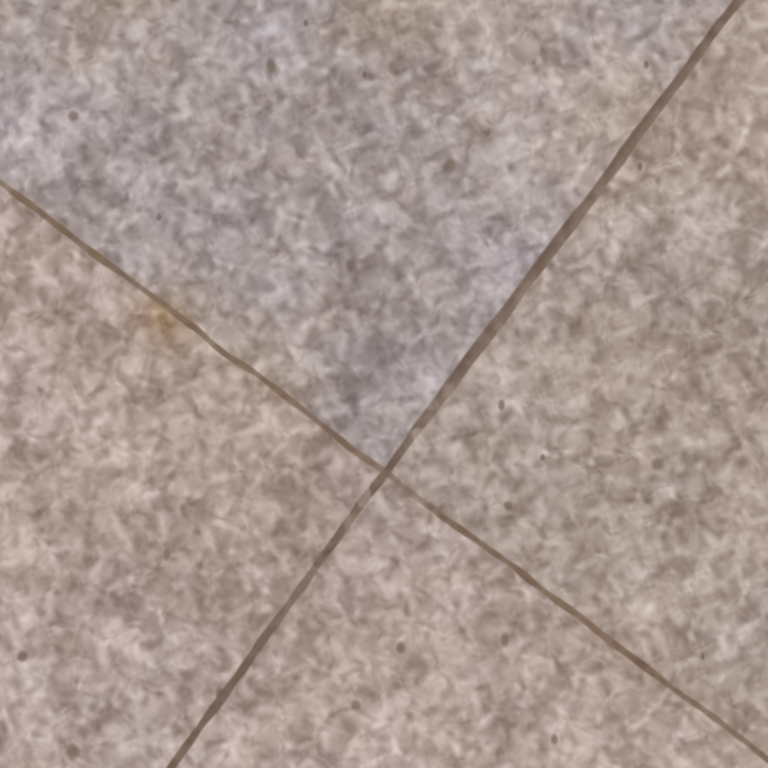
Reproduce this texture procedurally as a WebGL 1 fragment shader.

```glsl
precision highp float;
// Weathered stone paving: four slabs meeting at one tilted crossing of thin, worn joints.
// Layered value noise gives the mottled grain and stains; hashed cells scatter dark pits,
// and distances to two perpendicular lines carve the joints.
uniform vec2 u_resolution;

float hash(vec2 p) {
  return fract(sin(dot(p, vec2(127.1, 311.7))) * 43758.545);
}

// Value noise centred on zero
float noise(vec2 p) {
  vec2 i = floor(p), f = fract(p);
  f = f * f * (3.0 - 2.0 * f);
  float low = mix(hash(i), hash(i + vec2(1.0, 0.0)), f.x);
  float high = mix(hash(i + vec2(0.0, 1.0)), hash(i + 1.0), f.x);
  return mix(low, high, f.y) - 0.5;
}

mat2 turn(float a) {
  return mat2(cos(a), -sin(a), sin(a), cos(a));
}

// Mottled stone grain, each octave turned to hide the lattice
float grain(vec2 p) {
  p += 0.010 * vec2(noise(p * 45.0), noise(p * 45.0 + 31.0));
  return 0.07 * noise(turn(0.4) * p * 21.0)
       + 0.12 * noise(turn(1.1) * p * 47.0 + 7.0)
       + 0.18 * noise(turn(2.0) * p * 92.0 + 19.0)
       + 0.08 * noise(turn(2.7) * p * 170.0 + 43.0);
}

// Sparse small dark pits, at most one per cell
float pits(vec2 p) {
  vec2 cell = floor(p * 16.0);
  vec2 centre = 0.3 + 0.4 * vec2(hash(cell + 3.7), hash(cell + 8.1));
  vec2 d = fract(p * 16.0) - centre;
  d.x *= 1.0 + 0.8 * hash(cell + 5.3);
  float radius = 0.06 + 0.10 * hash(cell + 1.9);
  float present = step(0.91, hash(cell + 12.4));
  return present * (1.0 - smoothstep(radius * 0.4, radius * 1.4, length(d)));
}

// Soft-edged band around a line
float band(float d, float halfWidth) {
  return 1.0 - smoothstep(halfWidth - 0.0022, halfWidth + 0.0022, abs(d));
}

void main() {
  vec2 uv = gl_FragCoord.xy / u_resolution;

  // Slab frame: x runs along the falling joint, y along the rising joint
  vec2 p = uv - vec2(0.499, 0.383);
  vec2 q = vec2(dot(p, vec2(0.8, -0.6)), dot(p, vec2(0.6, 0.8)));
  float rising = q.x + 0.02 * min(q.y, 0.0) + 0.003 * noise(q.yy * vec2(22.0, 0.0));
  float falling = q.y - 0.003 + 0.004 * noise(vec2(q.x * 19.0, 4.0));

  // Slab tones: the upper slab is cooler and greyer than the rest
  float rightSide = smoothstep(-0.003, 0.003, rising);
  float upperSide = smoothstep(-0.003, 0.003, falling);
  vec3 lower = mix(vec3(0.678, 0.608, 0.574), vec3(0.676, 0.609, 0.576), rightSide);
  vec3 upper = mix(vec3(0.657, 0.605, 0.588), vec3(0.664, 0.602, 0.568), rightSide);
  vec3 color = mix(lower, upper, upperSide);

  // Broad stains in tone and hue
  float cloud = noise(uv * 4.5 + 2.0) + 0.6 * noise(turn(0.7) * uv * 10.0);
  float hue = noise(uv * 6.0 + 17.0) + 0.5 * noise(uv * 24.0 + 5.0);
  color += 0.045 * cloud;
  color += vec3(-0.012, 0.0, 0.026) * hue * (0.6 + upperSide * (1.0 - rightSide));

  // Grain and pits
  color += grain(uv) * vec3(0.98, 1.0, 1.02);
  color = mix(color, vec3(0.43, 0.36, 0.32), 0.65 * pits(uv));

  // Joint widths: the rising joint opens up above the crossing
  float wear = noise(uv * 38.0 + 9.0);
  float open = smoothstep(-0.03, 0.14, q.y);
  float risingWidth = mix(0.0050, 0.0076, open) - 0.0015 * smoothstep(0.4, 0.8, q.y);
  risingWidth += 0.0025 * wear;
  float fallingWidth = 0.0040 + 0.0020 * wear;

  // Grime beside the joints, and pale chipped edges near the crossing
  float edge = min(abs(rising), abs(falling));
  color -= vec3(0.030, 0.033, 0.037) * exp(-edge * 90.0);
  float chipped = exp(-dot(q, q) * 45.0) * smoothstep(0.0, 0.3, noise(uv * 55.0));
  color += 0.10 * chipped * exp(-edge * 70.0);
  float ochre = exp(-900.0 * dot(uv - vec2(0.215, 0.59), uv - vec2(0.215, 0.59)));
  color -= vec3(0.03, 0.06, 0.12) * ochre;

  // Joint filling, darker along the left wall of the rising joint
  vec3 fill = vec3(0.470, 0.398, 0.350) + 0.45 * grain(uv * 0.8 + 3.0);
  vec3 risingFill = fill + 0.045 * open * smoothstep(-0.004, 0.005, rising) - 0.02;
  float faded = exp(-pow((q.x - 0.045) * 30.0, 2.0));
  float fallingCover = band(falling, fallingWidth) * (0.88 + 0.3 * wear) * (1.0 - 0.45 * faded);
  color = mix(color, fill + vec3(0.012, 0.0, -0.015), clamp(fallingCover, 0.0, 1.0));
  color = mix(color, risingFill, band(rising, risingWidth) * (0.93 - 0.5 * chipped));

  gl_FragColor = vec4(clamp(color, 0.0, 1.0), 1.0);
}
```
